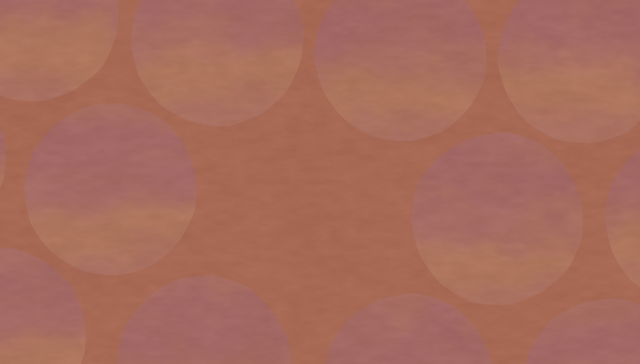
Give the GLSL for this pattern, as a Shadertoy shader.

```glsl
// Staggered rows of large, softly uneven discs on a terracotta ground.
// Each disc runs from mauve to ochre under drifting value-noise clouds,
// and fine horizontal fibres mottle the whole sheet like washed paper.

const vec3 CLAY  = vec3(0.654, 0.410, 0.328);
const vec3 MAUVE = vec3(0.634, 0.403, 0.390);
const vec3 ROSE  = vec3(0.668, 0.441, 0.378);
const vec3 OCHRE = vec3(0.690, 0.470, 0.358);
const float DISC_RADIUS = 0.236;
const float FACETS = 15.0;

// Sine-free hash to the range 0..1
float hash(vec2 p) {
    vec3 q = fract(vec3(p.xyx) * 0.1031);
    q += dot(q, q.yzx + 33.33);
    return fract((q.x + q.y) * q.z);
}

float valueNoise(vec2 p) {
    vec2 cell = floor(p);
    vec2 f = fract(p);
    f = f * f * (3.0 - 2.0 * f);
    float low  = mix(hash(cell), hash(cell + vec2(1.0, 0.0)), f.x);
    float high = mix(hash(cell + vec2(0.0, 1.0)), hash(cell + vec2(1.0)), f.x);
    return mix(low, high, f.y);
}

// Layered noise, centred on zero
float fbm(vec2 p) {
    float sum = 0.0;
    float amplitude = 0.5;
    for (int i = 0; i < 5; i++) {
        sum += amplitude * (valueNoise(p) - 0.5);
        p = mat2(1.92, 0.36, -0.36, 1.92) * p + 17.3;
        amplitude *= 0.56;
    }
    return sum;
}

// Rows lean alternately, spread out and sag towards the right
vec2 discCentre(float row, float column) {
    float start = 0.092 - 0.046 * row - 0.27 * mod(row, 2.0);
    float x = start + column * (0.503 + 0.028 * row);
    float y = 0.972 - 0.447 * row - 0.17 * x + 0.055 * x * x;
    vec2 jitter = vec2(hash(vec2(row, column)), hash(vec2(column + 9.0, row))) - 0.5;
    return vec2(x, y) + 0.008 * jitter;
}

// Signed distance to a circle with uneven, slightly flattened sides
float unevenDisc(vec2 p, float radius, float seed) {
    float sector = (atan(p.y, p.x) / 6.2832 + 0.5) * FACETS;
    float t = fract(sector);
    float here = hash(vec2(mod(floor(sector), FACETS), seed));
    float next = hash(vec2(mod(floor(sector) + 1.0, FACETS), seed));
    float wobble = 0.03 * (mix(here, next, smoothstep(0.0, 1.0, t)) - 0.5);
    float chordSag = 0.03 * t * (1.0 - t);
    return length(p) - radius * (1.003 + wobble - chordSag);
}

// Vertical wash inside a disc, bent by clouds
vec3 discWash(vec2 p, float seed) {
    vec2 drift = p + seed * 3.7;
    float cloud = fbm(drift * vec2(6.0, 9.0));
    float patches = fbm(drift * vec2(10.0, 15.0) + 40.0);
    float height = p.y / DISC_RADIUS + 0.8 * cloud;
    float mauve = smoothstep(-0.4, 0.4, height) * (1.0 - 0.6 * smoothstep(0.45, 1.0, height));
    float ochre = smoothstep(-0.95, -0.5, height) * (1.0 - smoothstep(-0.5, 0.0, height));
    vec3 colour = mix(ROSE, MAUVE, clamp(mauve + 0.9 * patches, 0.0, 1.0));
    colour = mix(colour, OCHRE, clamp(0.75 * ochre + 0.5 * patches * ochre, 0.0, 1.0));
    return colour + 0.025 * patches;
}

// Paper fibres, stretched along the horizontal
float paperGrain(vec2 p) {
    float broad = fbm(p * vec2(7.0, 14.0));
    float fine = fbm(p * vec2(26.0, 62.0) + 80.0);
    return 0.022 * broad + 0.04 * fine;
}

void mainImage(out vec4 fragColor, in vec2 fragCoord) {
    vec2 uv = fragCoord / iResolution.y;
    float edge = 0.8 / iResolution.y;
    vec3 colour = CLAY;

    for (int row = 0; row < 3; row++) {
        for (int column = 0; column < 5; column++) {
            // One open place is left in the middle row
            if (row == 1 && column == 2) continue;
            float seed = float(row * 5 + column) + 1.0;
            vec2 p = uv - discCentre(float(row), float(column));
            float d = unevenDisc(p, DISC_RADIUS, seed);
            if (d > edge) continue;
            float cover = 1.0 - smoothstep(-edge, edge, d);
            colour = mix(colour, discWash(p, seed), cover);
        }
    }

    colour += paperGrain(uv) * vec3(1.0, 0.95, 0.85);
    fragColor = vec4(colour, 1.0);
}
```
